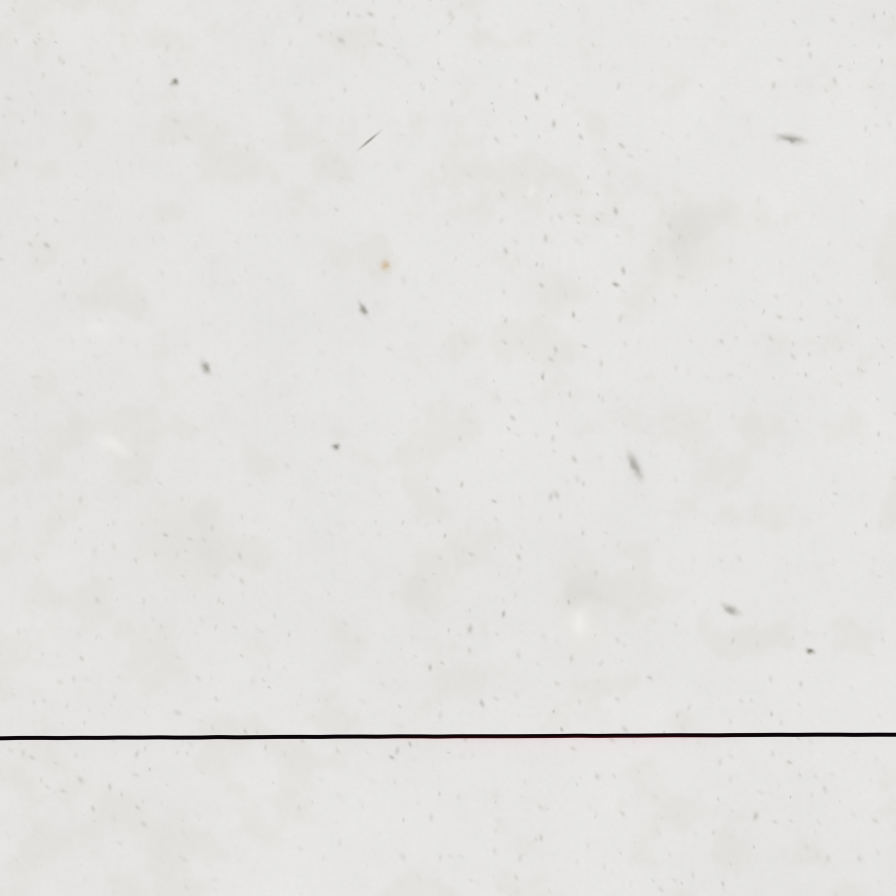
Reproduce this texture procedurally as a Shadertoy shader.

```glsl
// Pale plaster or stone slab crossed by one thin, slightly tilted dark joint.
// Layered value noise makes the mottling, hashed cells scatter faint specks,
// and a few soft ellipses add the larger chips, stains and a scratch.

const vec3 BASE = vec3(0.902, 0.900, 0.893);
const vec3 STAIN = vec3(0.865, 0.855, 0.835);
const vec3 CHIP = vec3(0.56, 0.55, 0.51);
const vec3 OCHRE = vec3(0.80, 0.71, 0.57);
const vec3 PALE = vec3(0.935, 0.932, 0.922);
const vec3 JOINT = vec3(0.045, 0.025, 0.035);
const vec3 JOINT_RED = vec3(0.20, 0.03, 0.05);
const float JOINT_LEFT = 0.1762;
const float JOINT_RISE = 0.0040;
const float JOINT_HALF = 0.0021;
const float MOTTLE = 0.022;
const float GRAIN = 0.010;
const int SPECK_LAYERS = 4;

float hash(vec2 p) {
    return fract(sin(dot(p, vec2(127.1, 311.7))) * 43758.5453);
}

float noise(vec2 p) {
    vec2 i = floor(p), f = fract(p);
    f = f * f * (3.0 - 2.0 * f);
    return mix(mix(hash(i), hash(i + vec2(1, 0)), f.x),
               mix(hash(i + vec2(0, 1)), hash(i + vec2(1, 1)), f.x), f.y);
}

float fbm(vec2 p) {
    float sum = 0.0, amp = 0.5;
    for (int i = 0; i < 5; i++) {
        sum += amp * noise(p);
        p = mat2(1.6, 1.2, -1.2, 1.6) * p + 7.3;
        amp *= 0.5;
    }
    return sum;
}

// Soft rotated ellipse: 1 at the centre, fading past its radii.
float blob(vec2 p, vec2 centre, vec2 radii, float angle) {
    float c = cos(angle), s = sin(angle);
    vec2 d = p - centre;
    vec2 q = vec2(c * d.x + s * d.y, c * d.y - s * d.x) / radii;
    return exp(-dot(q, q));
}

// One jittered speck per cell, mostly weak, with a few strong ones.
float specks(vec2 p, float cells, float seed) {
    vec2 id = floor(p * cells), key = id + seed;
    vec2 centre = 0.2 + 0.6 * vec2(hash(key), hash(key + 19.7));
    float size = mix(0.0012, 0.0036, hash(key + 41.3)) * cells;
    float angle = 1.2 + 1.6 * hash(key + 63.1);
    float strength = pow(hash(key + 87.9), 5.0);
    return strength * blob(p * cells - id, centre, size * vec2(1.3, 0.75), angle);
}

void mainImage(out vec4 fragColor, in vec2 fragCoord) {
    vec2 uv = fragCoord / iResolution.xy;
    float px = 1.0 / iResolution.y;

    // Broad mottling and fine grain
    float cloud = fbm(uv * 6.0 + 2.0);
    float fine = fbm(uv * 38.0 + 11.0);
    vec3 col = BASE + MOTTLE * (cloud - 0.48) + 0.6 * MOTTLE * (fine - 0.48);
    col += GRAIN * (noise(uv * 300.0) - 0.5);
    col -= vec3(0.006, 0.007, 0.008) * smoothstep(0.35, 0.0, uv.x);

    // Ragged warm stains
    vec2 ragged = uv + 0.014 * (vec2(noise(uv * 55.0), noise(uv * 55.0 + 31.0)) - 0.5);
    float patches = smoothstep(0.52, 0.72, fbm(uv * 21.0 + 5.0));
    float stain = 0.30 * patches
        + 0.65 * blob(ragged, vec2(0.768, 0.730), vec2(0.045, 0.038), 0.3) * fine * 1.6
        + 0.40 * blob(ragged, vec2(0.625, 0.670), vec2(0.035, 0.024), 0.0)
        + 0.35 * blob(ragged, vec2(0.205, 0.395), vec2(0.045, 0.055), 0.5)
        + 0.40 * blob(ragged, vec2(0.480, 0.355), vec2(0.030, 0.035), 0.0)
        + 0.70 * blob(ragged, vec2(0.648, 0.325), vec2(0.024, 0.050), 0.0);
    col = mix(col, STAIN, clamp(stain, 0.0, 0.8));

    // Pale spots
    float pale = blob(ragged, vec2(0.647, 0.303), vec2(0.017, 0.020), 0.0)
        + 0.8 * blob(ragged, vec2(0.128, 0.505), vec2(0.014, 0.008), -0.4)
        + 0.5 * blob(ragged, vec2(0.112, 0.636), vec2(0.012, 0.009), 0.0)
        + 0.6 * blob(uv, vec2(0.593, 0.786), vec2(0.008, 0.004), 1.1);
    col = mix(col, PALE, min(pale, 1.0));

    // Scattered specks, denser in cloudy clusters
    float cluster = mix(0.25, 1.0, smoothstep(0.38, 0.62, fbm(uv * 5.0 + 23.0)));
    float dots = 0.0;
    for (int i = 0; i < SPECK_LAYERS; i++) {
        float k = float(i);
        dots += specks(uv + 0.13 * k, 15.0 + 10.0 * k, 100.0 * k) * (0.75 - 0.12 * k);
    }
    col = mix(col, CHIP, min(0.75 * dots * cluster, 0.8));

    // Larger chips and the thin scratch
    vec2 rough = uv + 0.003 * (vec2(noise(uv * 190.0), noise(uv * 190.0 + 9.0)) - 0.5);
    float chips = 0.8 * blob(rough, vec2(0.405, 0.655), vec2(0.007, 0.0032), 2.1)
        + 0.7 * blob(rough, vec2(0.229, 0.590), vec2(0.007, 0.0042), 2.1)
        + 0.6 * blob(rough, vec2(0.709, 0.480), vec2(0.013, 0.0048), 2.0)
        + 0.7 * blob(rough, vec2(0.883, 0.845), vec2(0.013, 0.0038), -0.2)
        + 0.6 * blob(rough, vec2(0.816, 0.319), vec2(0.009, 0.0040), -0.6)
        + 1.0 * blob(rough, vec2(0.904, 0.273), vec2(0.0038, 0.0030), 0.0)
        + 0.9 * blob(rough, vec2(0.375, 0.502), vec2(0.0036, 0.0032), 0.0)
        + 0.9 * blob(rough, vec2(0.195, 0.908), vec2(0.0034, 0.0036), 0.0)
        + 0.8 * blob(uv, vec2(0.412, 0.843), vec2(0.012, 0.0014), 0.7);
    col = mix(col, CHIP, min(chips, 1.0));
    col = mix(col, OCHRE, 0.8 * blob(rough, vec2(0.430, 0.704), vec2(0.005, 0.006), 0.3));

    // Dark joint with a reddish stretch and a faint warm fringe below
    float d = uv.y - (JOINT_LEFT + JOINT_RISE * uv.x) - 0.0005 * (noise(vec2(uv.x * 45.0, 3.0)) - 0.5);
    float red = smoothstep(0.35, 0.55, uv.x) * smoothstep(0.86, 0.72, uv.x);
    float fringe = exp(-abs(d) / 0.006) * step(d, 0.0);
    col -= fringe * mix(vec3(0.02), vec3(0.0, 0.06, 0.05), red);
    float line = 1.0 - smoothstep(JOINT_HALF - 0.6 * px, JOINT_HALF + 0.8 * px, abs(d));
    col = mix(col, mix(JOINT, JOINT_RED, red * smoothstep(0.001, -0.002, d)), line);

    fragColor = vec4(clamp(col, 0.0, 1.0), 1.0);
}
```
